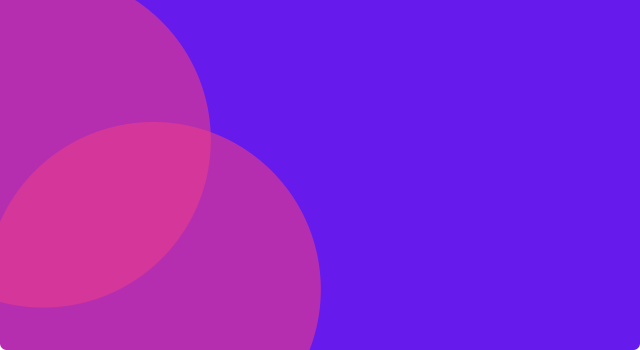
Reproduce this background procedurally as a Shadertoy shader.

```glsl
// Two equal translucent pink discs overlap at the left of a flat violet card.
// Each disc is a signed distance blended over the card, so the overlap glows
// brighter; the two lower corners of the card are slightly rounded.

const vec3 VIOLET = vec3(0.40, 0.10, 0.92);
const vec3 PINK   = vec3(0.908, 0.231, 0.543);
const vec3 PAPER  = vec3(1.0);

const float DISC_OPACITY  = 0.61;
const float DISC_RADIUS   = 0.2617;
const float CORNER_RADIUS = 0.0105;
const vec2 UPPER_DISC = vec2(0.0677, 0.3280);
const vec2 LOWER_DISC = vec2(0.2396, 0.0946);

float discDistance(vec2 p, vec2 center, float radius) {
    return length(p - center) - radius;
}

// Card of width 1 standing on y = 0, open at the top, rounded below.
float cardDistance(vec2 p, float radius) {
    vec2 q = vec2(abs(p.x - 0.5) - 0.5, -p.y) + radius;
    return length(max(q, 0.0)) + min(max(q.x, q.y), 0.0) - radius;
}

// One-pixel soft coverage of a signed distance.
float coverage(float dist, float pixel) {
    return clamp(0.5 - dist / pixel, 0.0, 1.0);
}

void mainImage(out vec4 fragColor, in vec2 fragCoord) {
    // Canvas width is one unit, origin at the lower left
    float pixel = 1.0 / iResolution.x;
    vec2 p = fragCoord * pixel;

    // Translucent discs
    vec3 color = VIOLET;
    for (int i = 0; i < 2; i++) {
        vec2 center = mix(UPPER_DISC, LOWER_DISC, float(i));
        float disc = coverage(discDistance(p, center, DISC_RADIUS), pixel);
        color = mix(color, PINK, DISC_OPACITY * disc);
    }

    // Rounded lower corners
    color = mix(PAPER, color, coverage(cardDistance(p, CORNER_RADIUS), pixel));

    fragColor = vec4(color, 1.0);
}
```
